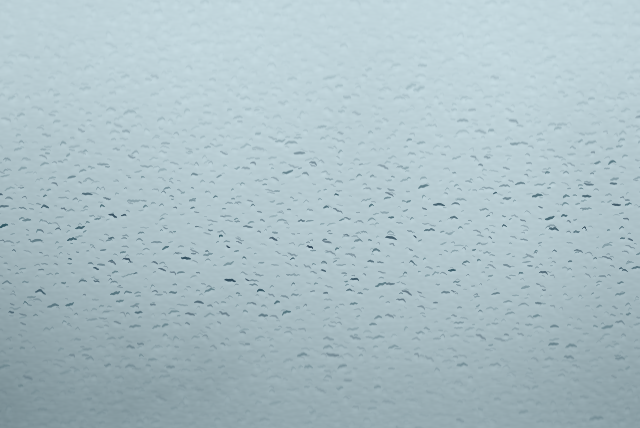
This texture is drawn by a Shadertoy shader. Its source:

```glsl
vec3 hash3(vec2 cell) {
    vec3 h = fract(cell.xyx * vec3(0.1031, 0.1030, 0.0973));
    h += dot(h, h.yxz + 33.33);
    return fract((h.xxy + h.yzz) * h.zyx);
}

float gradientNoise(vec2 p) {
    vec2 i = floor(p), f = p - i;
    vec2 u = f * f * f * (f * (f * 6.0 - 15.0) + 10.0);
    vec4 corner;
    for (int k = 0; k < 4; k++) {
        vec2 o = vec2(k & 1, k >> 1);
        float a = 6.2832 * hash3(i + o + 200.0).x;
        corner[k] = dot(vec2(cos(a), sin(a)), f - o);
    }
    return mix(mix(corner.x, corner.y, u.x), mix(corner.z, corner.w, u.x), u.y);
}

float fbm(vec2 p) {
    float sum = 0.0, amp = 0.6;
    for (int i = 0; i < 4; i++) {
        sum += amp * gradientNoise(p);
        p = p * 2.03 + 7.1;
        amp *= 0.5;
    }
    return sum;
}

// Misty sky: pale above, heavier towards the lower left
vec3 mist(vec2 p, float aspect) {
    float x = p.x / aspect;
    float tone = mix(0.585, 0.71, smoothstep(-0.05, 0.5, p.y));
    tone += 0.05 * smoothstep(0.4, 1.0, p.y);
    float low = 1.0 - smoothstep(0.0, 1.0, p.y);
    tone -= (0.025 + 0.085 * low) * pow(1.0 - x, 4.0);
    tone -= 0.035 * smoothstep(0.75, 1.05, x) * (0.5 + low);
    vec2 cloud = (p - vec2(0.4, 0.13)) / vec2(0.16, 0.14);
    tone -= 0.03 * exp(-dot(cloud, cloud)) * (1.0 + 2.0 * fbm(p * 9.0));
    tone += 0.018 * fbm(p * 3.0 + 4.0);
    return tone + vec3(0.0, 0.08, 0.105);
}

// x: dark rim, y: pale glow below it, z: tint of the rim
vec3 droplets(vec2 p, vec2 cellSize, float blur, float seed) {
    vec2 home = floor(p / cellSize);
    vec3 result = vec3(0.0);
    for (int j = -2; j <= 2; j++)
    for (int i = -1; i <= 1; i++) {
        vec2 cell = home + vec2(i, j);
        vec3 r = hash3(cell + seed);
        vec3 s = hash3(cell + seed + 71.0);
        if (s.z < 0.16) continue;
        vec2 q = p - (cell + 0.5 + 0.85 * (r.xy - 0.5)) * cellSize;
        float tilt = (s.x - 0.55) * 0.75;
        q = mat2(cos(tilt), -sin(tilt), sin(tilt), cos(tilt)) * q;

        // Bowed, tapering crescent with an uneven edge
        float halfWidth = mix(0.0045, 0.0135, r.z * r.z) + 0.3 * blur;
        float along = q.x / halfWidth;
        float bow = mix(-0.001, 0.005, s.y);
        q.y += bow * (along * along - 0.4);
        q.y += 0.0035 * gradientNoise(vec2(q.x * 130.0, r.x * 50.0));
        float thick = mix(0.0012, 0.003, s.z * r.z + 0.3 * s.x);
        float taper = sqrt(max(0.0, 1.0 - along * along));
        float d = abs(q.y) - thick * taper;
        float ends = 1.0 - smoothstep(1.0 - 18.0 * blur, 1.0 + 35.0 * blur, abs(along));
        float rim = (1.0 - smoothstep(-blur, blur, d)) * ends;
        rim *= mix(0.25, 1.0, r.y * s.z) * thick / (thick + 0.5 * blur);
        if (rim > result.x) result.xz = vec2(rim, s.x);

        vec2 g = vec2(along * 0.9, (q.y + 0.005 + blur) / (0.003 + blur));
        result.y = max(result.y, exp(-dot(g, g)) * (0.3 + 0.7 * r.y));
    }
    return result;
}

void mainImage(out vec4 fragColor, in vec2 fragCoord) {
    vec2 p = fragCoord / iResolution.y;
    float aspect = iResolution.x / iResolution.y;
    vec3 color = mist(p, aspect);

    // Only a level band of the glass is in focus
    float defocus = abs(p.y - 0.43);
    float blur = max(0.0011, 0.55 / iResolution.y) + 0.011 * defocus * smoothstep(0.0, 0.3, defocus);
    float strength = mix(1.0, 0.42, smoothstep(0.05, 0.42, defocus));
    strength *= 1.0 - 0.5 * smoothstep(0.7, 1.0, p.y);

    // Faint relief of the wet film
    vec2 film = p * vec2(55.0, 95.0);
    float relief = gradientNoise(film) - gradientNoise(film + vec2(0.15, 0.5));
    relief += 0.5 * gradientNoise(p * vec2(90.0, 210.0));
    color += 0.017 * relief * (1.0 - 0.5 * smoothstep(0.5, 1.0, p.y));

    // Coarse and fine scatter of drops, slightly warped off their grid
    vec2 w = p + 0.006 * vec2(gradientNoise(p * 12.0), gradientNoise(p * 12.0 + 31.0));
    vec3 coarse = droplets(w, vec2(0.039, 0.025), blur, 11.0);
    vec3 fine = droplets(w * 1.35 + 3.0, vec2(0.045, 0.033), blur * 1.35, 137.0);
    fine.xy *= 0.75;
    vec3 drop = coarse.x > fine.x ? coarse : fine;

    color += 0.035 * max(coarse.y, fine.y) * mix(0.6, 1.0, strength);
    vec3 rimColor = mix(vec3(0.08, 0.17, 0.25), vec3(0.10, 0.27, 0.32), drop.z);
    color = mix(color, rimColor, clamp(1.15 * drop.x * strength, 0.0, 0.9));
    fragColor = vec4(clamp(color, 0.0, 1.0), 1.0);
}
```
